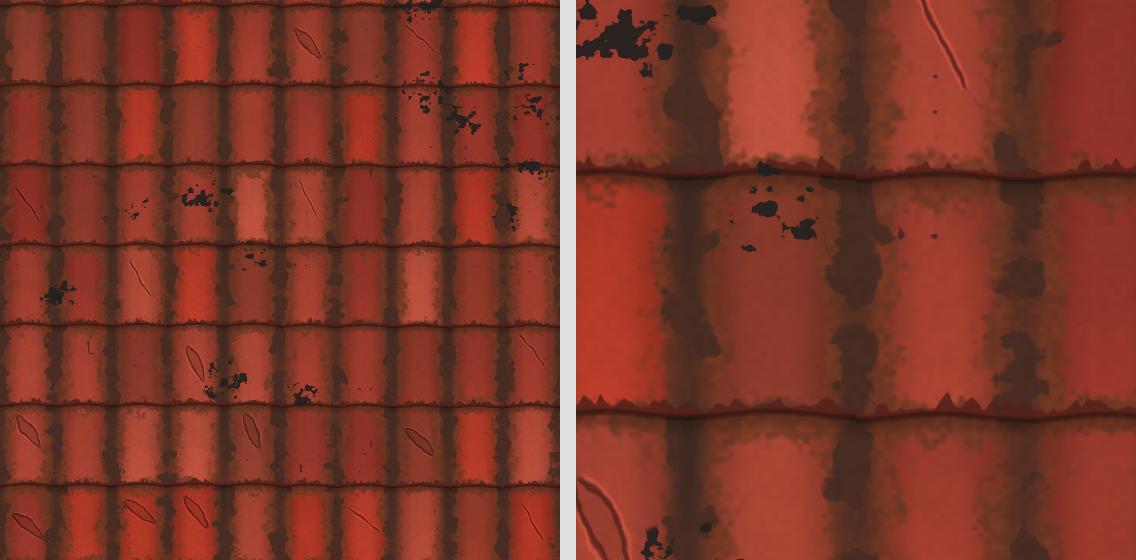
Left, the full canvas; right, a detail of the centre.
A three.js fragment shader for this texture:

```glsl
// Weathered red clay roof tiles, ten columns by seven rows, with rust, soot and cracks
varying vec2 vUv;

float hash(vec2 p) {
  return fract(sin(dot(p, vec2(127.1, 311.7))) * 43758.5453);
}

float noise(vec2 p) {
  vec2 i = floor(p), f = fract(p);
  f = f * f * (3.0 - 2.0 * f);
  return mix(mix(hash(i), hash(i + vec2(1.0, 0.0)), f.x),
             mix(hash(i + vec2(0.0, 1.0)), hash(i + 1.0), f.x), f.y);
}

float fbm(vec2 p) {
  float sum = 0.0, amp = 0.533;
  for (int i = 0; i < 4; i++) {
    sum += amp * noise(p);
    p = p * 2.03 + 17.3;
    amp *= 0.5;
  }
  return sum;
}

void main() {
  vec2 p = vUv;

  // Tile grid, each column slightly shifted and its lower edge bowed
  vec2 g = vec2(p.x * 10.0, (p.y - 0.133) * 7.0);
  float column = floor(g.x);
  g.y += 0.03 * (hash(vec2(column, 7.0)) - 0.5) + 0.012 * cos(6.2832 * g.x);
  vec2 id = mod(vec2(column, floor(g.y)), vec2(10.0, 7.0));
  vec2 f = fract(g);
  float side = 0.5 - abs(f.x - 0.5);
  float grain = fbm(p * 55.0);
  float fine = noise(p * 270.0);

  // Clay body: own tone per tile, rounded light across
  float tone = hash(id + 3.7);
  vec3 color = mix(vec3(0.53, 0.18, 0.14), vec3(0.70, 0.30, 0.225), tone);
  color = mix(color, vec3(0.68, 0.20, 0.13), 0.75 * step(0.84, hash(id + 21.3)));
  color = mix(color, vec3(0.50, 0.22, 0.16), 0.7 * step(0.82, hash(id + 45.1)));
  color *= 0.80 + 0.22 * smoothstep(0.08, 0.42, side);
  color *= 1.04 - 0.10 * f.y;
  color *= 0.94 + 0.10 * fbm(p * 18.0) + 0.05 * fine;

  // Cracks and flaked scars on some tiles
  float turn = mix(0.5, 1.2, hash(id + 8.2));
  vec2 c = (f - vec2(0.5, 0.35 + 0.35 * hash(id + 5.5))) * vec2(0.7, 1.0);
  c = vec2(c.x * cos(turn) - c.y * sin(turn), c.x * sin(turn) + c.y * cos(turn));
  c.y += 0.06 * (fbm(f * 6.0 + id * 9.0) - 0.5);
  float taper = max(0.0, 1.0 - c.x * c.x / 0.07);
  float flake = 0.065 * taper * step(0.5, hash(id + 13.9));
  float cracked = step(0.80, hash(id + 31.7)) * smoothstep(0.0, 0.3, taper);
  float rim = abs(c.y) - flake;
  color *= 1.0 - cracked * (0.38 * (1.0 - smoothstep(0.004, 0.018, abs(rim)))
                            + 0.10 * (1.0 - smoothstep(-0.01, 0.005, rim)));
  color *= 1.0 + 0.16 * cracked * (1.0 - smoothstep(0.004, 0.014, abs(rim - 0.018)));

  // Rust creeping in from the sides and the top
  float reach = 0.15 + 0.08 * hash(id + 62.4);
  float border = min(side, min((1.0 - f.y) * 1.2 + 0.08, f.y * 1.5 + 0.12));
  float ragged = border + (grain - 0.5) * 0.28 + (fine - 0.5) * 0.09;
  float rust = 1.0 - smoothstep(reach - 0.05, reach + 0.05, ragged);
  vec3 rustColor = mix(vec3(0.36, 0.19, 0.13), vec3(0.51, 0.25, 0.14),
                       0.6 * fine + 0.4 * fbm(p * 90.0));
  color = mix(color, rustColor, 0.82 * rust);
  float freckle = smoothstep(0.60, 0.72, fbm(p * 75.0 + 40.0));
  color = mix(color, rustColor, 0.5 * freckle * (1.0 - smoothstep(0.15, 0.42, side)));

  // Gutters: soft shadow, deepest under the row above, with patchy soil
  float gutter = mod(floor(g.x + 0.5), 10.0);
  float depth = mix(0.5, 1.0, hash(vec2(gutter, 19.0)));
  float shadow = (1.0 - smoothstep(0.02, 0.17, side)) * depth;
  shadow *= mix(0.65, 1.0, smoothstep(0.1, 0.9, f.y));
  float soil = 1.0 - smoothstep(-0.02, 0.03, side - 0.08 + (0.5 - fbm(p * 48.0 + 9.0)) * 0.45);
  color = mix(color, vec3(0.23, 0.155, 0.13), max(0.92 * shadow, 0.75 * soil));

  // Row joints: jagged broken lip above a thin dark seam
  float tooth = noise(vec2(g.x * 13.0, id.y * 5.0)) * noise(vec2(g.x * 29.0, id.y * 3.0));
  float lip = 0.022 + 0.075 * tooth;
  color = mix(color, vec3(0.33, 0.125, 0.105), 0.85 * (1.0 - smoothstep(lip - 0.008, lip + 0.008, f.y)));
  float seam = min(f.y, 1.0 - f.y);
  color *= 1.0 - 0.30 * (1.0 - smoothstep(0.004, 0.02, seam));
  color *= 1.0 - 0.22 * smoothstep(0.90, 1.0, f.y);

  // Soot: clusters of black flecks at scattered places
  float soot = 0.0;
  for (int i = 0; i < 13; i++) {
    float k = float(i);
    vec2 center = vec2(hash(vec2(k, 1.3)), hash(vec2(k, 5.9)));
    float radius = mix(0.025, 0.06, hash(vec2(k, 9.1)));
    float falloff = length((p - center) * vec2(0.8, 1.2)) / radius;
    soot = max(soot, 1.0 - falloff);
  }
  float flecks = fbm(p * 85.0 + 70.0) + 0.30 * soot;
  float sootMask = smoothstep(0.70, 0.74, flecks) * smoothstep(0.0, 0.1, soot);
  float dots = smoothstep(0.93, 0.97, noise(p * 95.0 + 5.0)) * step(0.62, noise(p * 9.0));
  color = mix(color, vec3(0.13, 0.125, 0.12), max(0.92 * sootMask, 0.6 * dots));

  gl_FragColor = vec4(color, 1.0);
}
```
